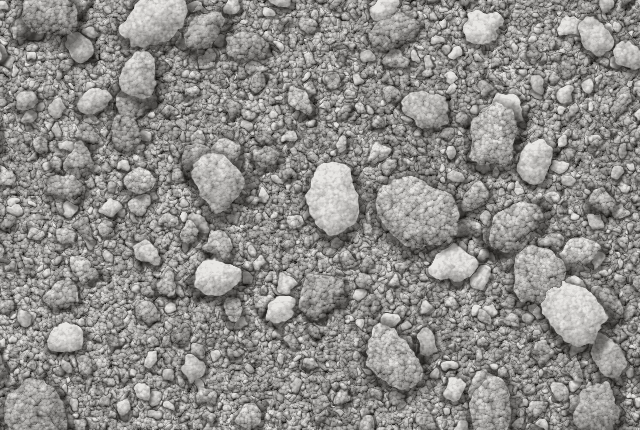
This texture is drawn by a WebGL 1 fragment shader. Its source:

```glsl
precision highp float;
// Crushed grey gravel: pale worn rocks and dusty clods on crumbly soil.

#define ROCK_FREQ 4.6
#define LAYER_RATIO 1.82
#define ROCK_SHARE 0.42
#define GRAIN_SHARE 0.72
#define CLEAN_SHARE 0.42
#define ROUGH_EDGE 0.012
#define FACET_LIGHT 0.16
#define SHADOW_DEPTH 0.5
#define CORNER_SHARPNESS 24.0
#define CONTRAST 1.04
#define BRIGHTNESS 0.085
#define LIGHT_DIR vec2(-0.35, 0.94)

uniform vec2 u_resolution;

const float TAU = 6.28318;
const int LAYERS = 5;
const int SIDES = 7;

vec3 hash3(vec2 p) {
  vec3 q = fract(p.xyx * vec3(0.1031, 0.1030, 0.0973));
  q += dot(q, q.yxz + 33.33);
  return fract((q.xxy + q.yzz) * q.zyx);
}

float noise(vec2 p) {
  vec2 i = floor(p), f = fract(p);
  f = f * f * (3.0 - 2.0 * f);
  float low = mix(hash3(i).x, hash3(i + vec2(1.0, 0.0)).x, f.x);
  float high = mix(hash3(i + vec2(0.0, 1.0)).x, hash3(i + 1.0).x, f.x);
  return mix(low, high, f.y);
}

// Rounded crumbs from cellular noise, each with its own tone.
float crumbs(vec2 p) {
  vec2 cell = floor(p);
  float nearest = 9.0, tone = 0.0, lean = 0.0;
  for (int j = -1; j <= 1; j++)
    for (int i = -1; i <= 1; i++) {
      vec2 id = cell + vec2(float(i), float(j));
      vec3 r = hash3(id);
      vec2 q = p - id - r.xy;
      float dist = dot(q, q);
      if (dist < nearest) {
        nearest = dist;
        tone = r.z;
        lean = dot(q, LIGHT_DIR);
      }
    }
  return 0.54 + 0.28 * tone + 0.32 * lean - 0.72 * nearest;
}

// Worn polygon: x is the signed distance, yz the blended facing of its sides.
vec3 stone(vec2 q, vec3 shape, vec2 id) {
  vec3 sum = vec3(0.0);
  float radius = mix(0.27, 0.5, shape.y * shape.y);
  for (int k = 0; k < SIDES; k++) {
    vec3 r = hash3(id + float(k) * 5.37);
    float angle = (float(k) + 0.7 * r.x + shape.x) * TAU / float(SIDES);
    vec2 facing = vec2(cos(angle), sin(angle));
    float along = cos(angle - shape.z * TAU);
    float reach = radius * (0.85 + 0.3 * r.y) * (1.0 - 0.36 * along * along);
    sum += exp(CORNER_SHARPNESS * (dot(q, facing) - reach)) * vec3(1.0, facing);
  }
  return vec3(log(sum.x) / CORNER_SHARPNESS, sum.yz / sum.x);
}

// Lays one size of stones, with contact shadows, over the tone below.
float scatter(float below, vec2 p, float freq, float share, float grit, float mottle) {
  vec2 g = p * freq + freq * 3.7;
  vec2 cell = floor(g);
  vec3 top = vec3(9.0, 0.0, 0.0);
  vec3 look = vec3(0.0);
  for (int j = -1; j <= 1; j++)
    for (int i = -1; i <= 1; i++) {
      vec2 id = cell + vec2(float(i), float(j));
      vec3 place = hash3(id + 17.0);
      vec2 q = g - id - 0.15 - 0.7 * place.xy;
      if (place.z > share || dot(q, q) > 0.8) continue;
      vec3 hit = stone(q, hash3(id + 71.0), id);
      if (hit.x < top.x) {
        top = hit;
        look = hash3(id + 43.0);
      }
    }
  float lit = dot(top.yz, LIGHT_DIR);
  float shade = 1.0 - smoothstep(0.0, 0.13, top.x + 0.05 * lit);
  float clean = smoothstep(0.0, 0.2, look.x - 1.0 + CLEAN_SHARE);
  float tone = mix(0.47 + 0.14 * look.y, 0.61 + 0.14 * look.y, clean);
  tone += (grit - 0.48) * mix(0.6, 0.24, clean) + (mottle - 0.5) * 0.26;
  float rim = smoothstep(-0.2, 0.0, top.x);
  tone += FACET_LIGHT * lit * (0.3 + 0.7 * rim) - 0.06 * rim;
  float soft = 0.7 * freq / u_resolution.y;
  float cover = 1.0 - smoothstep(-soft, soft, top.x);
  return mix(below * (1.0 - SHADOW_DEPTH * shade), tone, cover);
}

void main() {
  vec2 p = gl_FragCoord.xy / u_resolution.y;
  vec2 wobble = vec2(noise(p * 46.0), noise(p * 46.0 + 50.0)) - 0.5;
  wobble += 0.4 * vec2(noise(p * 110.0 + 7.0), noise(p * 110.0 + 80.0)) - 0.2;
  vec2 rough = p + ROUGH_EDGE * wobble;

  // Soil: two sizes of crumbs, darker in broad hollows.
  float grit = mix(crumbs(rough * 68.0), crumbs(p * 125.0 + 9.0), 0.45);
  vec2 turned = mat2(0.8, 0.6, -0.6, 0.8) * p + 3.0;
  float mottle = mix(noise(turned * 190.0), noise(turned * 48.0), 0.4);
  float hollow = noise(p * 5.0) * 0.6 + noise(p * 13.0 + 4.0) * 0.4;
  float tone = grit * (0.8 + 0.32 * hollow) + 0.14 * (mottle - 0.5);

  // Stones from the smallest grains up to the largest rocks.
  for (int n = 0; n < LAYERS; n++) {
    float size = float(n) / float(LAYERS - 1);
    float freq = ROCK_FREQ * pow(LAYER_RATIO, float(LAYERS - 1 - n));
    float share = mix(GRAIN_SHARE, ROCK_SHARE, sqrt(size));
    tone = scatter(tone, rough, freq, share, grit, mottle);
  }

  tone = 0.55 + (tone - 0.55) * CONTRAST + BRIGHTNESS;
  tone = clamp(tone, 0.07, 0.9);
  gl_FragColor = vec4(tone + 0.006, tone, tone - 0.01, 1.0);
}
```
